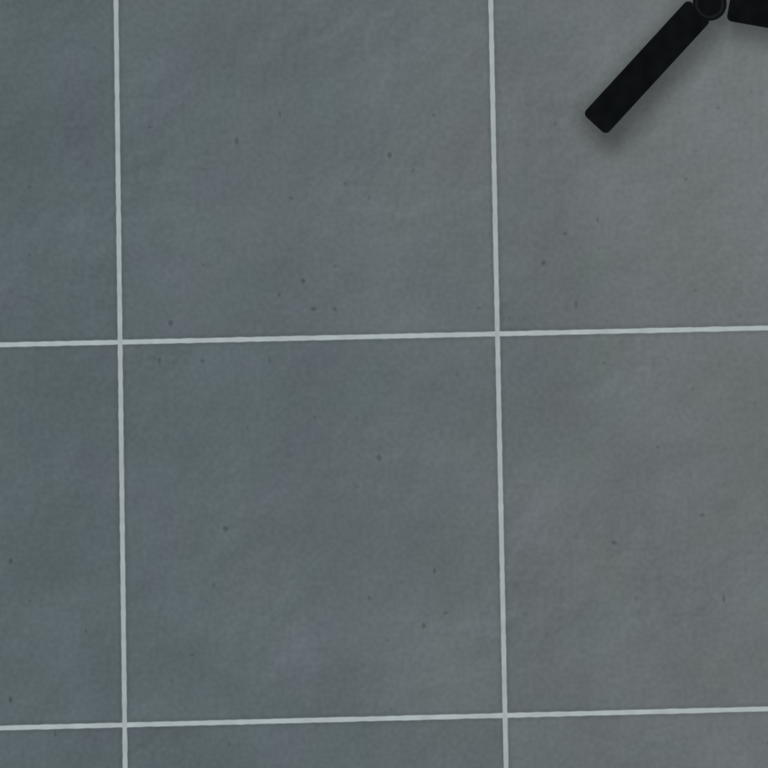
Give the GLSL for this texture, as a Shadertoy shader.

```glsl
#define SLATE_COOL vec3(0.355, 0.397, 0.412)
#define SLATE_WARM vec3(0.412, 0.434, 0.438)
#define GROUT vec3(0.655, 0.695, 0.705)
#define RUBBER vec3(0.055, 0.065, 0.07)
#define GROUT_HALF_WIDTH 0.0034
#define GROUT_WOBBLE 0.0007
#define MOTTLE 0.045
#define RELIEF 0.035
#define GRAIN 0.022
#define TILE_VARIATION 0.012

vec2 hash22(vec2 p) {
    vec3 q = fract(p.xyx * vec3(0.1031, 0.1030, 0.0973));
    q += dot(q, q.yzx + 33.33);
    return fract((q.xx + q.yz) * q.zy);
}

float gradientNoise(vec2 p) {
    vec2 i = floor(p), f = fract(p);
    vec2 w = f * f * f * (f * (f * 6.0 - 15.0) + 10.0);
    vec4 corner;
    for (int k = 0; k < 4; k++) {
        vec2 o = vec2(k & 1, k >> 1);
        float angle = 6.2832 * hash22(i + o + 50.0).x;
        corner[k] = dot(vec2(cos(angle), sin(angle)), f - o);
    }
    return mix(mix(corner.x, corner.y, w.x), mix(corner.z, corner.w, w.x), w.y);
}

float fbm(vec2 p) {
    float sum = 0.0, amp = 0.5;
    for (int k = 0; k < 5; k++) {
        sum += amp * gradientNoise(p);
        p = mat2(1.6, 1.2, -1.2, 1.6) * p + 7.3;
        amp *= 0.55;
    }
    return sum;
}

// Square-ended bar from a to b with slightly rounded corners
float barDistance(vec2 p, vec2 a, vec2 b, float halfWidth) {
    vec2 axis = normalize(b - a);
    vec2 q = p - 0.5 * (a + b);
    q = abs(vec2(dot(q, axis), dot(q, vec2(-axis.y, axis.x))));
    q -= vec2(0.5 * length(b - a), halfWidth) - 0.007;
    return length(max(q, 0.0)) + min(max(q.x, q.y), 0.0) - 0.007;
}

float standDistance(vec2 p) {
    float legs = min(barDistance(p, vec2(0.774, 0.838), vec2(0.911, 0.987), 0.0205),
                     barDistance(p, vec2(0.949, 0.991), vec2(1.05, 0.973), 0.018));
    return min(legs, length(p - vec2(0.924, 0.995)) - 0.022);
}

// Signed height over the tile grid, in fractions of a tile, with a slight camera skew
vec2 tileCoord(vec2 p) {
    return vec2((p.x - 0.163 + 0.012 * p.y) / (0.496 - 0.008 * p.y),
                (p.y - 0.052 - 0.025 * p.x) / (0.499 - 0.003 * p.x));
}

vec3 slate(vec2 p, vec2 tile) {
    vec2 q = p + 3.7 * hash22(tile + 20.0);
    // Light falls off from the upper right
    float warmth = smoothstep(0.15, 1.1, p.x + 0.12 * p.y + 0.35 * fbm(p * 3.0));
    vec3 color = mix(SLATE_COOL, SLATE_WARM, warmth);
    color += 0.03 * smoothstep(0.45, 0.0, length(p - vec2(1.0, 0.85)));
    color += TILE_VARIATION * (hash22(tile + 9.0).x - 0.5);

    // Cloudy stains, shallow cleft relief and fine grain
    color += MOTTLE * fbm(q * 7.0) * vec3(0.9, 1.0, 1.1);
    vec2 warped = q + 0.02 * vec2(fbm(q * 9.0), fbm(q * 9.0 + 31.0));
    float slope = fbm(warped * 26.0) - fbm((warped + vec2(0.005, -0.006)) * 26.0);
    color += RELIEF * slope * (0.6 + smoothstep(-0.2, 0.3, fbm(q * 5.0 + 11.0)));
    color += GRAIN * gradientNoise(q * 150.0);
    color += 0.012 * gradientNoise(q * 11.0 + 4.0) * vec3(0.4, -0.2, 0.5);

    // Rare dark pits
    float pits = gradientNoise(q * vec2(70.0, 55.0));
    return color - 0.07 * smoothstep(0.48, 0.65, pits);
}

void mainImage(out vec4 fragColor, in vec2 fragCoord) {
    vec2 p = fragCoord / iResolution.y;
    float px = 1.0 / iResolution.y;
    vec2 cell = tileCoord(p);
    vec3 color = slate(p, floor(cell));

    // Grout joints with ragged edges
    vec2 joint = abs(cell - round(cell)) * 0.496;
    joint += GROUT_WOBBLE * vec2(gradientNoise(p * vec2(20.0, 75.0)),
                                 gradientNoise(p * vec2(75.0, 20.0) + 13.0));
    float jointDistance = min(joint.x, joint.y);
    color *= 1.0 - 0.07 * smoothstep(0.010, GROUT_HALF_WIDTH, jointDistance);
    vec2 cover = 1.0 - smoothstep(-0.0010 - px * 0.5, 0.0006 + px * 0.5, joint - GROUT_HALF_WIDTH);
    vec3 groutColor = GROUT * (1.0 + 0.10 * fbm(p * 40.0));
    color = mix(color, groutColor, cover.y);
    color = mix(color, groutColor * 0.96, cover.x);

    // Dark stand and its contact shadow
    float shadow = smoothstep(0.035, -0.01, standDistance(p - vec2(0.008, -0.008)));
    color *= 1.0 - 0.3 * shadow;
    float stand = standDistance(p);
    vec3 rubber = RUBBER + 0.02 * gradientNoise(p * 60.0);
    rubber += 0.05 * smoothstep(0.003, 0.0, abs(length(p - vec2(0.924, 0.995)) - 0.017));
    color = mix(color, rubber, smoothstep(px, -px, stand));

    fragColor = vec4(clamp(color, 0.0, 1.0), 1.0);
}
```
